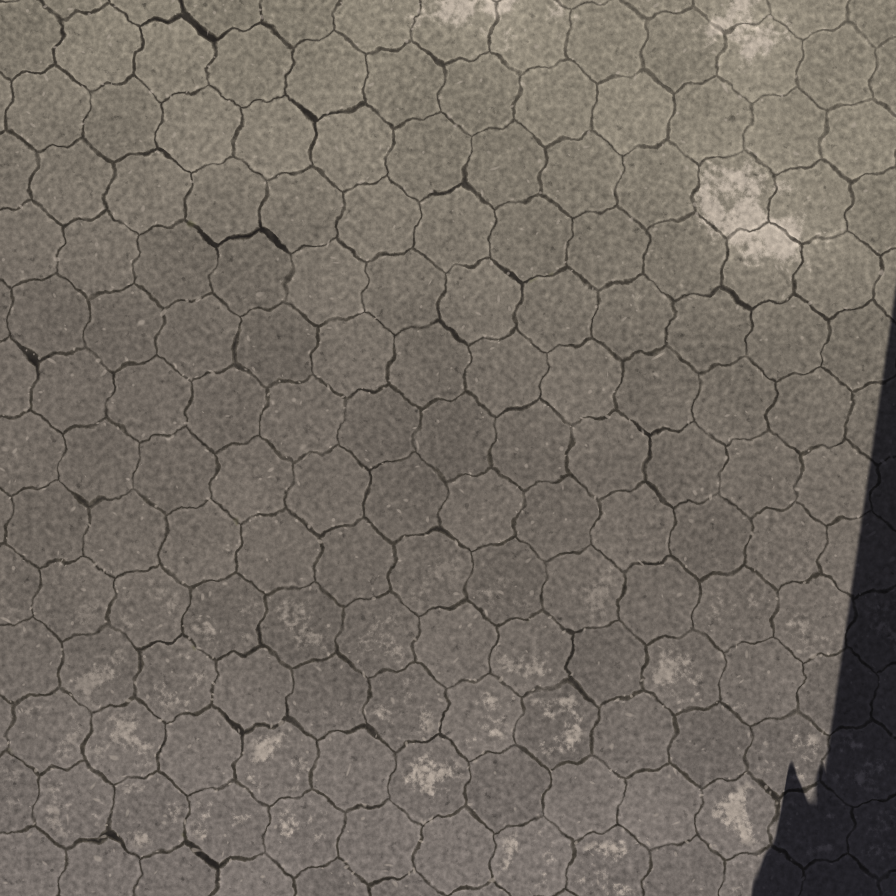
Reproduce this texture procedurally as a WebGL 2 fragment shader.

```glsl
#version 300 es
precision highp float;

uniform vec2 u_resolution;
out vec4 fragColor;

const float TAU = 6.2831853;
const vec2 ROW_STEP = vec2(0.0853, -0.0104);
const vec2 COLUMN_STEP = vec2(0.0286, -0.0807);
const vec2 LATTICE_ORIGIN = vec2(0.5365, 0.4323);

const vec3 STONE_DARK = vec3(0.43, 0.40, 0.37);
const vec3 STONE_OLIVE = vec3(0.53, 0.50, 0.445);
const vec3 STONE_COOL = vec3(0.465, 0.435, 0.415);
const vec3 JOINT = vec3(0.26, 0.24, 0.21);
const vec3 GAP = vec3(0.11, 0.10, 0.10);
const vec3 LIME = vec3(0.73, 0.68, 0.63);
const vec3 MOSS = vec3(0.36, 0.36, 0.22);
const vec3 SHADE = vec3(0.29, 0.30, 0.36);

vec2 hash2(vec2 p) {
  p = vec2(dot(p, vec2(127.1, 311.7)), dot(p, vec2(269.5, 183.3)));
  return fract(sin(p) * 43758.545);
}

float gradientNoise(vec2 p) {
  vec2 i = floor(p), f = fract(p);
  vec2 u = f * f * f * (f * (f * 6.0 - 15.0) + 10.0);
  vec4 corner;
  for (int k = 0; k < 4; k++) {
    vec2 o = vec2(k & 1, k >> 1);
    corner[k] = dot(hash2(i + o) * 2.0 - 1.0, f - o);
  }
  return mix(mix(corner.x, corner.y, u.x), mix(corner.z, corner.w, u.x), u.y);
}

float fbm(vec2 p) {
  float sum = 0.0, gain = 0.6;
  for (int k = 0; k < 4; k++) {
    sum += gain * gradientNoise(p);
    p = mat2(1.6, 1.2, -1.2, 1.6) * p + 7.3;
    gain *= 0.5;
  }
  return sum;
}

// Depth inside the pair of edges facing a neighbour; the bend is shared by both tiles
float edgeInset(vec2 p, vec2 toNeighbour, float wave) {
  float span = length(toNeighbour);
  vec2 normal = toNeighbour / span;
  float s = dot(p, vec2(-normal.y, normal.x)) * TAU / (span * 0.577);
  float bend = wave * (sin(s) + 0.25 * sin(2.0 * s));
  return 0.5 * span - abs(dot(p, normal) - bend);
}

float tileInset(vec2 p, float split) {
  float side = edgeInset(p, ROW_STEP, 0.0028);
  float top = edgeInset(p, COLUMN_STEP, 0.0028);
  float diagonal = edgeInset(p, ROW_STEP - COLUMN_STEP, 0.0006) - split;
  return min(min(side, top), diagonal);
}

// Returns depth inside the owning tile and its lattice index
vec3 findTile(vec2 p, float split) {
  mat2 lattice = mat2(ROW_STEP, COLUMN_STEP);
  vec2 nearest = round(inverse(lattice) * p);
  vec3 best = vec3(-1.0, nearest);
  for (int k = 0; k < 9; k++) {
    vec2 id = nearest + vec2(k % 3, k / 3) - 1.0;
    float inset = tileInset(p - lattice * id, split);
    if (inset > best.x) best = vec3(inset, id);
  }
  return best;
}

float spot(vec2 p, vec2 centre, vec2 radius) {
  vec2 d = (p - centre) / radius;
  return exp(-dot(d, d));
}

// Sparse grit, one candidate per grid square
float grit(vec2 p, float scale, float amount, float pixel) {
  vec2 id = floor(p * scale), rnd = hash2(id + 3.7);
  float radius = mix(0.1, 0.28, rnd.y);
  float d = length(fract(p * scale) - mix(vec2(0.3), vec2(0.7), rnd));
  float soft = pixel * scale;
  return step(hash2(id + 51.0).x, amount) * (1.0 - smoothstep(radius - soft, radius + soft, d));
}

// Leaning straight shadow with a ragged plant at its foot
float shadowMask(vec2 p, float pixel) {
  float wall = p.x - 0.90 - 0.147 * p.y;
  float frond = mix(-0.1, 0.13, smoothstep(0.79, 0.90, p.x));
  frond += 0.09 * gradientNoise(vec2(p.x * 55.0, p.y * 14.0));
  float soft = pixel + 0.002;
  return smoothstep(-soft, soft, max(wall, (frond - p.y) * 0.4));
}

void main() {
  vec2 uv = gl_FragCoord.xy / u_resolution;
  float pixel = 1.0 / min(u_resolution.x, u_resolution.y);

  // Paving layout with uneven setting, chipped edges and joints pulled apart
  vec2 settle = vec2(gradientNoise(uv * 12.0), gradientNoise(uv * 12.0 + 31.0)) * 0.007;
  vec2 chip = vec2(fbm(uv * 60.0), fbm(uv * 60.0 + 19.0)) * 0.007;
  float opened = smoothstep(0.1, 0.42, gradientNoise(uv * 13.0 + 4.0)) * mix(1.0, 0.25, uv.x);
  vec3 tile = findTile(uv - LATTICE_ORIGIN + settle + chip, 0.0026 * opened);
  vec2 rnd = hash2(tile.yz + 11.0);

  // Stone tone, coarse grain and irregular pits
  vec3 color = mix(STONE_COOL, STONE_DARK, smoothstep(0.0, 0.45, uv.y));
  color = mix(color, STONE_OLIVE, smoothstep(0.45, 0.98, uv.y + 0.25 * (uv.x - 0.5)));
  float grain = fbm(uv * 140.0);
  float pits = smoothstep(0.18, 0.42, fbm(uv * 95.0 + 60.0));
  color *= 1.0 + 0.09 * (rnd.x - 0.5) + 0.16 * fbm(uv * 9.0) + 0.5 * grain - 0.22 * pits;
  vec2 scattered = uv + 0.02 * vec2(gradientNoise(uv * 30.0), gradientNoise(uv * 30.0 + 9.0));
  color = mix(color, LIME, 0.45 * grit(scattered + 0.37, 120.0, 0.06, pixel));

  // Lime bloom in broad spills and on single worn tiles
  float spill = spot(uv, vec2(0.83, 0.79), vec2(0.06, 0.05)) + spot(uv, vec2(0.87, 0.73), vec2(0.07, 0.03))
    + spot(uv, vec2(0.54, 1.0), vec2(0.10, 0.05)) + spot(uv, vec2(0.83, 0.97), vec2(0.07, 0.05));
  float blotch = fbm(uv * 26.0 + 8.0);
  float spillMask = smoothstep(0.5, 0.95, spill + 1.7 * blotch + 0.5 * grain - 0.1);
  float wornArea = smoothstep(0.48, 0.12, uv.y) * smoothstep(0.0, 0.5, uv.x + 0.2);
  float worn = step(0.48, rnd.y) * wornArea * smoothstep(0.004, 0.018, tile.x);
  float bloom = max(spillMask, worn * smoothstep(0.04, 0.28, blotch + 0.4 * grain));
  color = mix(color, LIME * (1.0 + 0.35 * grain), 0.72 * bloom);
  color += 0.06 * spill * vec3(1.0, 0.95, 0.86);

  // Pale lip, broken dirty joint and dark open gap
  float faded = smoothstep(0.6, 0.95, uv.y) * smoothstep(0.2, 0.8, uv.x);
  float filled = smoothstep(-0.1, 0.3, fbm(uv * 32.0 + 70.0));
  float width = 0.0009 + 0.0013 * smoothstep(-0.3, 0.35, gradientNoise(uv * 24.0)) + 0.0015 * opened;
  float lip = smoothstep(0.001, 0.003, tile.x) * smoothstep(0.007, 0.003, tile.x);
  color *= 1.0 + 0.08 * lip;
  float joint = 1.0 - smoothstep(width - pixel, width + pixel, tile.x);
  float strength = mix(0.92, 0.5, faded) * (1.0 - 0.6 * filled * (1.0 - opened));
  color = mix(color, JOINT * (1.0 + 0.8 * grain), joint * strength);
  float gap = 1.0 - smoothstep(-pixel, pixel, tile.x - 0.0006 - 0.001 * opened);
  color = mix(color, GAP, gap * mix(0.25 + 0.7 * opened, 0.12, max(faded, 0.6 * filled)));
  float nearJoint = 1.0 - smoothstep(0.002, 0.006, tile.x);
  color = mix(color, MOSS, 0.6 * nearJoint * smoothstep(0.3, 0.44, fbm(uv * 21.0 + 40.0)));
  color = mix(color, LIME, 0.55 * nearJoint * grit(scattered + 0.11, 110.0, 0.14, pixel));

  color *= mix(vec3(1.0), SHADE, shadowMask(uv, pixel));
  fragColor = vec4(clamp(color, 0.0, 1.0), 1.0);
}
```
